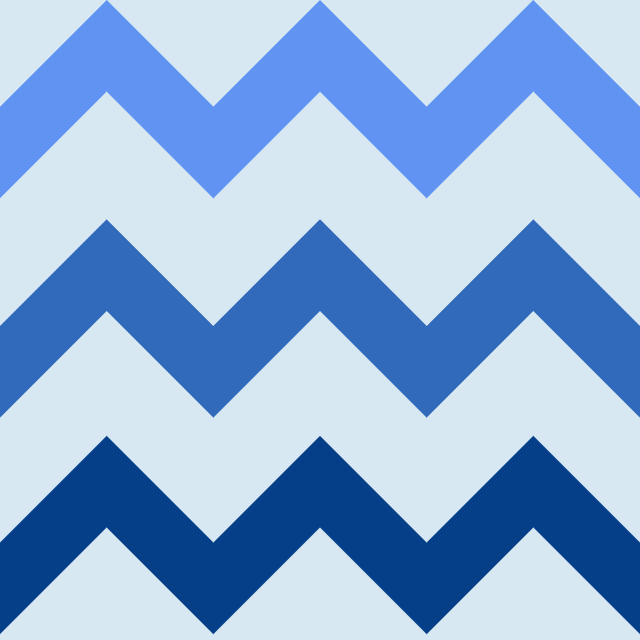
Write a WebGL 1 fragment shader that draws this pattern.

```glsl
precision highp float;

// Three chevron bands in deepening blues on a pale ground.
// A triangle wave gives the zigzag; each band fills a fixed height below
// its own copy of that wave, with edges smoothed over one pixel.

uniform vec2 u_resolution;

const float REPEATS_ACROSS = 3.0;
const float ZIGZAG_HEIGHT = 0.16667;  // peak to valley
const float BAND_HEIGHT = 0.1432;     // measured vertically
const vec3 PEAK_HEIGHTS = vec3(1.0, 0.6573, 0.319);  // top to bottom

const vec3 GROUND = vec3(0.845, 0.91, 0.949);
const vec3 LIGHT_BLUE = vec3(0.38, 0.582, 0.949);
const vec3 MID_BLUE = vec3(0.194, 0.412, 0.733);
const vec3 DARK_BLUE = vec3(0.02, 0.247, 0.533);

// Drop below the peak: 0 at mid-repeat, ZIGZAG_HEIGHT at its ends.
float zigzagDrop(float x) {
  return ZIGZAG_HEIGHT * abs(2.0 * fract(x * REPEATS_ACROSS) - 1.0);
}

// Signed distance to a band, negative inside.
float bandDistance(vec2 p, float peak) {
  float depth = peak - zigzagDrop(p.x) - p.y;
  float slope = 2.0 * REPEATS_ACROSS * ZIGZAG_HEIGHT;
  float verticalDistance = abs(depth - 0.5 * BAND_HEIGHT) - 0.5 * BAND_HEIGHT;
  return verticalDistance / sqrt(1.0 + slope * slope);
}

void main() {
  vec2 p = gl_FragCoord.xy / u_resolution;
  float pixel = 1.0 / min(u_resolution.x, u_resolution.y);
  mat3 bandColours = mat3(LIGHT_BLUE, MID_BLUE, DARK_BLUE);

  vec3 colour = GROUND;
  for (int i = 0; i < 3; i++) {
    float coverage = clamp(0.5 - bandDistance(p, PEAK_HEIGHTS[i]) / pixel, 0.0, 1.0);
    colour = mix(colour, bandColours[i], coverage);
  }
  gl_FragColor = vec4(colour, 1.0);
}
```
